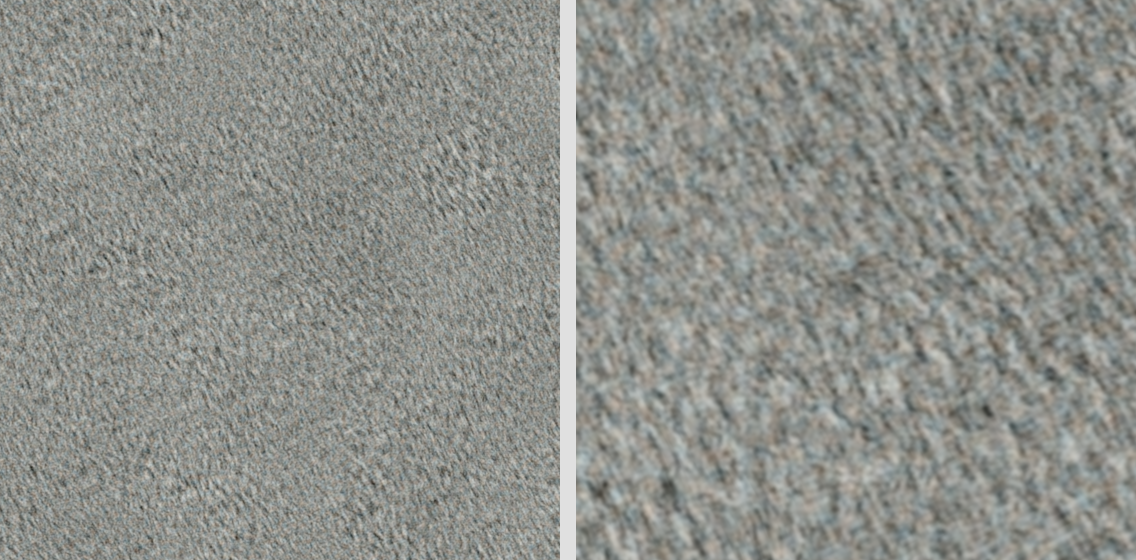
Left, the full canvas; right, a detail of the centre.
A Shadertoy shader for this texture:

```glsl
#define BASE_COLOR vec3(0.558, 0.565, 0.545)
#define NAP_ANGLE -1.10
#define NAP_SCALE vec2(48.0, 130.0)
#define TUFT_SCALE vec2(110.0, 205.0)
#define GRAIN_SCALE 250.0
#define NAP_GAIN 0.27
#define TUFT_GAIN 0.23
#define GRAIN_GAIN 0.19
#define BLOTCH_GAIN 0.07
#define TINT_GAIN 0.075
#define BEND 0.035
#define PIT_DEPTH 0.7

vec2 hashGradient(vec2 cell) {
    vec2 s = vec2(dot(cell, vec2(127.1, 311.7)), dot(cell, vec2(269.5, 183.3)));
    return 2.0 * fract(sin(s) * 43758.5453) - 1.0;
}

float gradientNoise(vec2 p) {
    vec2 cell = floor(p), f = fract(p);
    vec2 blend = f * f * (3.0 - 2.0 * f);
    vec2 e = vec2(1.0, 0.0);
    float a = dot(hashGradient(cell), f);
    float b = dot(hashGradient(cell + e.xy), f - e.xy);
    float c = dot(hashGradient(cell + e.yx), f - e.yx);
    float d = dot(hashGradient(cell + e.xx), f - e.xx);
    return mix(mix(a, b, blend.x), mix(c, d, blend.x), blend.y);
}

// Coordinates along and across the nap, gently bent over the canvas
vec2 napSpace(vec2 p) {
    vec2 along = vec2(cos(NAP_ANGLE), sin(NAP_ANGLE));
    vec2 across = vec2(-along.y, along.x);
    vec2 q = vec2(dot(p, along), dot(p, across));
    q.y += BEND * gradientNoise(p * 3.0 + 7.3);
    q.y += 0.004 * gradientNoise(p * 22.0 + 3.1);
    return q;
}

// Brushed strokes, shorter tufts and fine grain
float clothRelief(vec2 p) {
    vec2 q = napSpace(p);
    float patchy = 1.0 + 1.3 * gradientNoise(p * 7.0 + 31.7);
    float nap = gradientNoise(q * NAP_SCALE + 11.0);
    float tufts = gradientNoise(q * TUFT_SCALE + 53.0);
    float grain = gradientNoise(q * GRAIN_SCALE + 97.0);
    float relief = patchy * NAP_GAIN * nap + TUFT_GAIN * tufts + GRAIN_GAIN * grain;
    return relief - PIT_DEPTH * relief * relief;
}

void mainImage(out vec4 fragColor, in vec2 fragCoord) {
    vec2 p = fragCoord / iResolution.y;

    // Broad, faint changes of brightness
    float blotch = gradientNoise(p * 4.0 + 17.0) + 0.5 * gradientNoise(p * 11.0 + 5.0);

    // Faint warm and cool flecks
    float warmth = gradientNoise(p * 105.0 + 71.0);
    float green = gradientNoise(p * 90.0 + 143.0);
    vec3 tint = TINT_GAIN * (warmth * vec3(1.0, -0.1, -0.9) + green * vec3(-0.3, 0.2, 0.1));

    vec3 color = BASE_COLOR + clothRelief(p) + BLOTCH_GAIN * blotch + tint;
    fragColor = vec4(clamp(color, 0.0, 1.0), 1.0);
}
```
